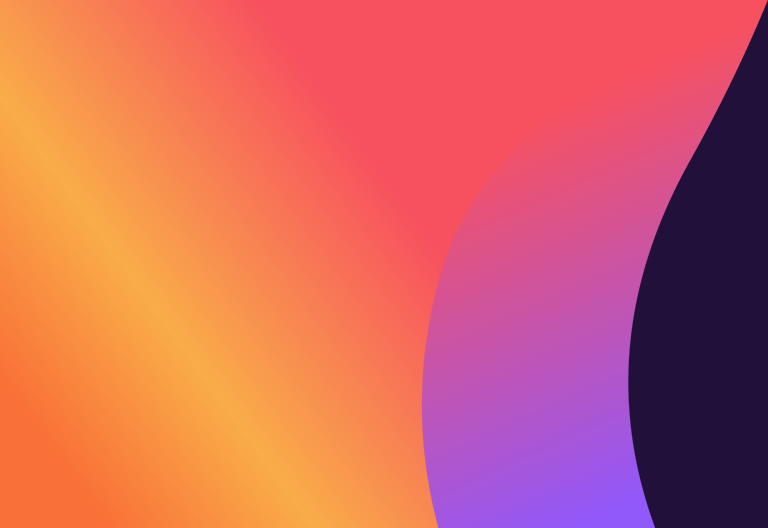
A WebGL 1 fragment shader for this background:

```glsl
precision highp float;

uniform vec2 u_resolution;

// Diagonal sweep: orange, amber ridge, red
vec3 sunsetGradient(vec2 p) {
  float across = dot(p - vec2(0.0, 1.0), vec2(0.809, 0.589));
  vec3 orange = vec3(0.976, 0.443, 0.22);
  vec3 amber = vec3(0.976, 0.675, 0.285);
  vec3 red = vec3(0.97, 0.318, 0.373);
  vec3 color = mix(orange, amber, clamp((across + 0.42) / 0.314, 0.0, 1.0));
  return mix(color, red, clamp((across + 0.106) / 0.498, 0.0, 1.0));
}

// Red at the top, fading to violet at the bottom right
vec3 bandGradient(vec2 p) {
  float depth = dot(vec2(p.x, 1.0 - p.y), vec2(0.41, 0.91));
  float t = clamp((depth - 0.615) / 0.743, 0.0, 1.0);
  return mix(vec3(0.97, 0.318, 0.373), vec3(0.57, 0.345, 0.98), t);
}

// Left boundary of the violet band, as x for a given height
float bandEdge(float y) {
  float d = y - 0.233;
  return 0.799 + d * d * (0.575 + 0.211 * smoothstep(0.25, 0.57, d));
}

// Left boundary of the dark area: a bowl that bends back near the top
float darkEdge(float y) {
  float d = y - 0.2765;
  float bend = max(d - 0.4205, 0.0);
  return 1.19 + 0.665 * d * d - 0.913 * bend * bend;
}

// Antialiased coverage of everything right of an edge
float coverage(float distanceRight) {
  return clamp(distanceRight * u_resolution.y / 1.15 + 0.5, 0.0, 1.0);
}

void main() {
  // Height spans 0 to 1, width follows the aspect ratio
  vec2 p = gl_FragCoord.xy / u_resolution.y;

  vec3 color = sunsetGradient(p);
  color = mix(color, bandGradient(p), coverage(p.x - bandEdge(p.y)));
  color = mix(color, vec3(0.129, 0.067, 0.227), coverage(p.x - darkEdge(p.y)));

  gl_FragColor = vec4(color, 1.0);
}
```
